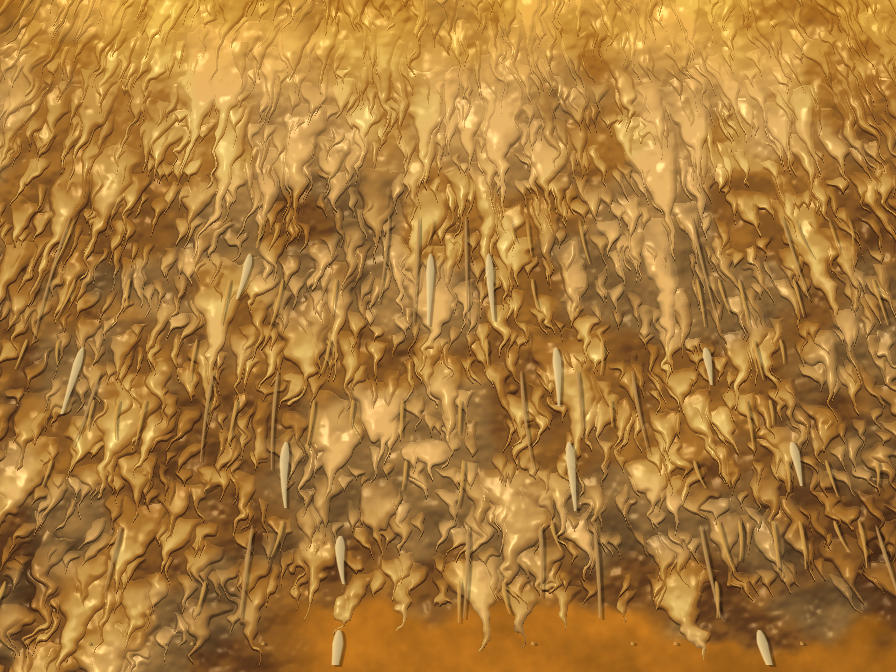
Give the GLSL for this texture, as a Shadertoy shader.

```glsl
// Wet ochre cave ceiling: ragged dripstone, pale straws and a smooth wall below.

const vec3 SHADOW = vec3(0.27, 0.16, 0.08);
const vec3 UMBER  = vec3(0.36, 0.22, 0.11);
const vec3 BROWN  = vec3(0.51, 0.33, 0.14);
const vec3 OCHRE  = vec3(0.64, 0.42, 0.16);
const vec3 TAN    = vec3(0.68, 0.52, 0.30);
const vec3 GOLD   = vec3(0.77, 0.58, 0.28);
const vec3 PALE   = vec3(0.90, 0.74, 0.41);
const vec3 CREAM  = vec3(0.90, 0.78, 0.54);
const vec3 WALL   = vec3(0.67, 0.41, 0.11);

float hash(vec2 p) {
    vec3 q = fract(p.xyx * 0.1031);
    q += dot(q, q.yzx + 33.33);
    return fract((q.x + q.y) * q.z);
}

vec2 hash2(vec2 p) {
    return vec2(hash(p), hash(p + 47.3));
}

float noise(vec2 p) {
    vec2 i = floor(p), f = fract(p);
    f = f * f * (3.0 - 2.0 * f);
    return mix(mix(hash(i), hash(i + vec2(1, 0)), f.x),
               mix(hash(i + vec2(0, 1)), hash(i + 1.0), f.x), f.y);
}

// Three octaves, mean about 0.44.
float fbm(vec2 p) {
    float sum = 0.0, amp = 0.5;
    for (int k = 0; k < 3; k++) {
        sum += amp * noise(p);
        p = mat2(1.6, 1.2, -1.2, 1.6) * p + 7.1;
        amp *= 0.5;
    }
    return sum;
}

// Signed noise vector that makes outlines ragged.
vec2 wobble(vec2 p, float amount) {
    return amount * (vec2(noise(p), noise(p + 31.7)) - 0.5);
}

// Hanging lines spread out from a point high above the canvas.
vec2 fan(vec2 p, float aspect) {
    return vec2((p.x - 0.5 * aspect) * 1.8 / (2.3 - p.y), p.y);
}

// Height and tint of the foremost tapered drip in one jittered grid.
vec2 dripLayer(vec2 p, vec2 cell, float chance, float seed) {
    vec2 g = p / cell, best = vec2(0.0, 0.5);
    for (int j = 0; j <= 2; j++)
    for (int i = -1; i <= 1; i++) {
        vec2 id = floor(g) + vec2(i, j);
        vec2 root = id + hash2(id + seed);
        vec2 kind = hash2(id + seed + 19.7);
        vec2 place = root * cell;
        float ledge = 0.13 * smoothstep(-0.42, -0.22, place.x);
        float t = (root.y - g.y) / mix(0.6, 1.5, kind.x);
        if (t <= 0.0 || t >= 1.0 || place.y < ledge || hash(id + seed + 9.1) > chance) continue;
        float taper = 0.82 * (1.0 - smoothstep(0.1, 0.85, t)) + 0.18 * sqrt(1.0 - t);
        float w = mix(0.25, 0.55, kind.y) * taper;
        float u = (g.x - root.x) / w;
        float body = max(1.0 - u * u, 0.0);
        float h = sqrt(body) * smoothstep(0.0, 0.4, body) * smoothstep(-0.15, 0.6, t);
        if (h > best.x) best = vec2(h, hash(id + seed + 5.3));
    }
    return best;
}

// x: relief, y: tint, z: drip height alone.
vec3 relief(vec2 p, float aspect) {
    vec2 q = fan(p, aspect) + wobble(p * 13.0, 0.030) + wobble(p * 40.0, 0.018) + wobble(p * 85.0, 0.007);
    vec2 drip = dripLayer(q, vec2(0.105, 0.170), 0.6, 3.0);
    vec2 mid = dripLayer(q, vec2(0.056, 0.085), 0.85, 71.0) * vec2(0.85, 1.0);
    vec2 small = dripLayer(q, vec2(0.028, 0.042), 1.0, 133.0) * vec2(0.65, 1.0);
    if (mid.x > drip.x) drip = mid;
    if (small.x > drip.x) drip = small;
    float flatten = 1.0 - 0.75 * smoothstep(0.68, 0.95, p.y);
    return vec3(drip.x * flatten + 0.52 * fbm(p * 28.0), drip.y, drip.x);
}

vec3 stoneRamp(float s) {
    vec3 c = mix(SHADOW, UMBER, smoothstep(0.0, 0.15, s));
    c = mix(c, BROWN, smoothstep(0.15, 0.35, s));
    c = mix(c, OCHRE, smoothstep(0.35, 0.55, s));
    c = mix(c, GOLD, smoothstep(0.55, 0.75, s));
    return mix(c, PALE, smoothstep(0.75, 0.95, s));
}

// x: coverage, y: position across a sparse thin straw.
vec2 straw(vec2 p, vec2 cell, float width, float chance, float seed) {
    vec2 id = floor(p / cell), f = fract(p / cell), r = hash2(id + seed);
    float t = (0.95 - f.y) / mix(0.4, 0.85, r.y);
    float bend = 0.02 * (hash(id + seed + 8.0) - 0.5) * t * t;
    float u = (f.x - mix(0.25, 0.75, r.x)) * cell.x - bend;
    float w = width * sqrt(clamp(t * 4.0, 0.0, 1.0)) * (1.0 - 0.8 * t);
    float present = step(hash(id + seed + 3.0), chance) * step(0.0, t) * step(t, 1.0);
    present *= step(0.08, p.y) * (1.0 - smoothstep(0.68, 0.74, p.y));
    return vec2(present * (1.0 - smoothstep(-0.0012, 0.0012, abs(u) - w)), u / max(w, 0.001));
}

vec3 addStraw(vec3 base, vec2 q, vec2 cell, float width, float chance, float seed, vec3 tone) {
    float shade = straw(q - vec2(0.004, -0.002), cell, width, chance, seed).x;
    vec2 s = straw(q, cell, width, chance, seed);
    return mix(base * (1.0 - 0.3 * shade), tone * (0.95 - 0.15 * s.y), s.x * 0.9);
}

void mainImage(out vec4 fragColor, in vec2 fragCoord) {
    vec2 p = fragCoord / iResolution.y;
    float aspect = iResolution.x / iResolution.y;
    float e = 0.0026;
    float top = smoothstep(0.6, 0.95, p.y);

    // Relief lighting, with steep steps softened
    vec3 rock = relief(p, aspect);
    vec2 slope = (vec2(relief(p + vec2(e, 0), aspect).x, relief(p + vec2(0, e), aspect).x) - rock.x) / e;
    slope *= 0.034;
    slope /= 1.0 + 0.9 * length(slope);
    vec3 normal = normalize(vec3(-slope, 1.0));
    vec3 light = normalize(vec3(-0.2, 0.5, 0.85));
    float diffuse = max(dot(normal, light), 0.0);
    float gloss = pow(max(dot(normal, normalize(light + vec3(0, 0, 1))), 0.0), 60.0);

    // Stone colour
    float s = 0.57 + 0.42 * (rock.x - 0.6 + 0.25 * top) + 0.62 * (diffuse - 0.74);
    s += 0.35 * (fbm(p * 6.0 + 4.0) - 0.44) + 0.3 * (fbm(p * 17.0 + 23.0) - 0.44);
    s += 0.14 * (rock.y - 0.5) + 0.17 * top;
    s -= 0.07 * (1.0 - smoothstep(0.1, 0.45, p.y));
    s -= 0.12 * (1.0 - smoothstep(0.2, 0.45, rock.x)) * (1.0 - top);
    s -= 0.09 * smoothstep(0.35, 0.7, abs(p.x / aspect - 0.5) * 1.3);
    vec3 color = stoneRamp(s);
    float grey = smoothstep(0.36, 0.54, fbm(p * 9.0 + 60.0)) * (0.55 + 0.45 * rock.y);
    color = mix(color, TAN * (0.45 + clamp(s, 0.0, 0.9)), grey * 0.9);
    color *= mix(vec3(1), vec3(1.04, 1.0, 0.78), smoothstep(0.82, 1.0, p.y));
    color += gloss * 0.26 * smoothstep(0.5, 0.8, noise(p * 60.0)) * vec3(1.0, 0.95, 0.8);

    // Smooth orange wall behind the lowest drips
    float edge = 0.085 + 0.13 * (fbm(p * 14.0) - 0.44) - 0.04 * smoothstep(0.9, 1.3, p.x);
    float wall = (1.0 - smoothstep(-0.02, 0.02, p.y - edge)) * smoothstep(0.36, 0.5, p.x);
    wall *= 1.0 - smoothstep(0.08, 0.22, rock.z);
    float grain = 0.72 + 0.4 * fbm(p * 12.0) + 0.25 * fbm(p * 50.0);
    color = mix(color, WALL * grain, wall);

    // Straws and pale spindles
    vec2 q = fan(p, aspect);
    color = addStraw(color, q, vec2(0.075, 0.23), 0.0032, 0.32, 211.0, TAN * 1.1);
    color = addStraw(color, q + 0.04, vec2(0.04, 0.09), 0.0032, 0.25, 307.0, GOLD * 1.08);
    color = addStraw(color, q + 0.07, vec2(0.10, 0.14), 0.0080, 0.17, 401.0, CREAM);

    fragColor = vec4(clamp(color, 0.0, 1.0), 1.0);
}
```
